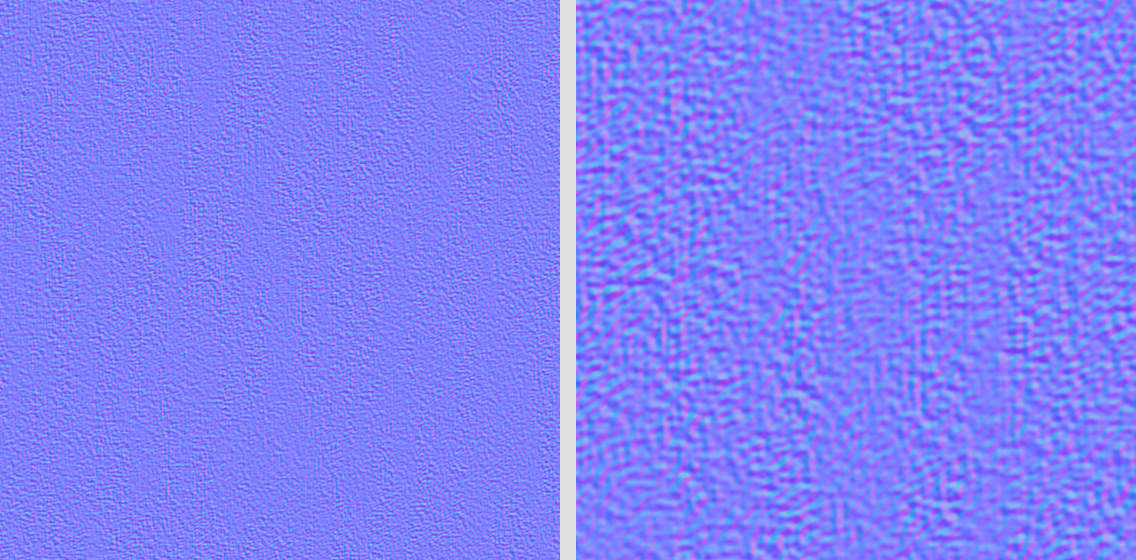
Left, the full canvas; right, a detail of the centre.
Give the GLSL for this texture map, as a Shadertoy shader.

```glsl
// Tangent-space normal map of a fine grained, loosely woven surface.

const float THREADS = 195.0;       // thread count across the canvas
const float SAMPLE_STEP = 0.0008;  // half width of the slope filter
const float RELIEF = 0.36;         // steepness of the bumps
const float STEEP_ANGLE = 1.0;     // lean of the two grains, in radians
const float SHALLOW_ANGLE = 0.6;

float hash(vec2 cell) {
    return fract(sin(dot(cell, vec2(127.1, 311.7))) * 43758.5453);
}

// Smooth value noise in 0..1, for masks
float noise(vec2 p) {
    vec2 cell = floor(p);
    vec2 f = fract(p);
    f = f * f * (3.0 - 2.0 * f);
    float low = mix(hash(cell), hash(cell + vec2(1.0, 0.0)), f.x);
    float high = mix(hash(cell + vec2(0.0, 1.0)), hash(cell + vec2(1.0)), f.x);
    return mix(low, high, f.y);
}

// Ramp of random direction through one lattice corner
float ramp(vec2 cell, vec2 f, vec2 corner) {
    float angle = 6.2832 * hash(cell + corner);
    return dot(vec2(cos(angle), sin(angle)), f - corner);
}

// Gradient noise around zero, with bumps of even size
float bumps(vec2 p) {
    vec2 cell = floor(p);
    vec2 f = fract(p);
    vec2 w = f * f * f * (f * (f * 6.0 - 15.0) + 10.0);
    float low = mix(ramp(cell, f, vec2(0.0)), ramp(cell, f, vec2(1.0, 0.0)), w.x);
    float high = mix(ramp(cell, f, vec2(0.0, 1.0)), ramp(cell, f, vec2(1.0)), w.x);
    return mix(low, high, w.y);
}

vec2 rotate(vec2 p, float angle) {
    float c = cos(angle);
    float s = sin(angle);
    return vec2(c * p.x + s * p.y, c * p.y - s * p.x);
}

// Short ridges leaning to the right
float grain(vec2 p, float angle) {
    return bumps(rotate(p, angle) * THREADS * vec2(0.72, 1.08));
}

// Soft patch mask: 0 outside, 1 inside
float patches(vec2 p, vec2 scale, float offset) {
    return smoothstep(0.25, 0.75, noise(p * scale + offset));
}

float surfaceHeight(vec2 p) {
    // Beaded threads along both axes, and long upright lines
    float warp = bumps(p * vec2(THREADS, 75.0) + 17.3);
    float weft = bumps(p * vec2(70.0, THREADS) + 53.6);
    float line = bumps(p * vec2(THREADS, 14.0) + 29.4);

    // The weave shows most at the left, the grain elsewhere
    float weave = 0.4 * patches(p, vec2(14.0, 8.0), 7.3) + 0.4 - 0.5 * p.x;
    weave = clamp(weave, 0.0, 1.0);
    float column = smoothstep(0.5, 0.85, noise(p * vec2(80.0, 4.0) + 31.0));

    // Slightly calmer and rougher columns
    float roughness = mix(0.8, 1.2, patches(p, vec2(45.0, 6.0), 11.0));

    float lean = patches(p, vec2(40.0, 30.0), 91.0);
    float ridges = mix(grain(p, SHALLOW_ANGLE), grain(p + 0.37, STEEP_ANGLE), lean);
    float cloth = warp * (0.2 + 0.45 * weave)
                + weft * (0.25 + 0.45 * weave)
                + line * 0.5 * column;
    return roughness * (ridges * mix(1.1, 0.7, weave) + cloth);
}

// Slope of the height, measured per thread
vec2 surfaceSlope(vec2 p, float stepSize) {
    vec2 dx = vec2(stepSize, 0.0);
    vec2 dy = vec2(0.0, stepSize);
    vec2 rise = vec2(surfaceHeight(p + dx) - surfaceHeight(p - dx),
                     surfaceHeight(p + dy) - surfaceHeight(p - dy));
    return rise / (2.0 * stepSize * THREADS);
}

// Flatten gentle slopes and limit steep ones
vec2 crispen(vec2 slope) {
    float steepness = length(slope);
    return slope * (0.6 + 0.7 * steepness) / (1.0 + 0.35 * steepness * steepness);
}

vec3 encodeNormal(vec2 slope, float relief) {
    return 0.5 + 0.5 * normalize(vec3(-slope * relief, 1.0));
}

void mainImage(out vec4 fragColor, in vec2 fragCoord) {
    vec2 p = fragCoord / iResolution.y;
    vec2 slope = crispen(surfaceSlope(p, SAMPLE_STEP));
    fragColor = vec4(encodeNormal(slope, RELIEF), 1.0);
}
```
